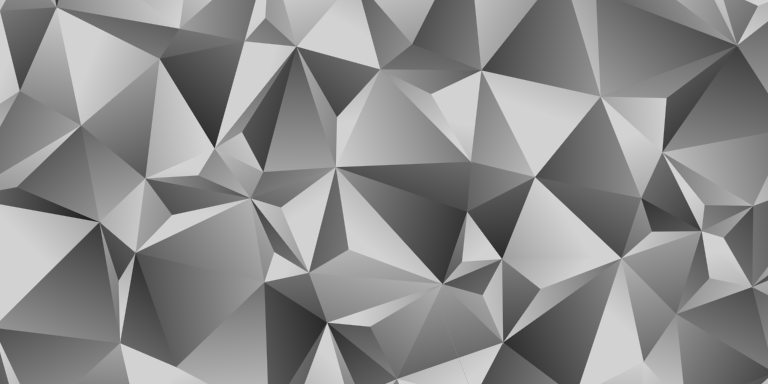
A Shadertoy shader for this background:

```glsl
// Low-poly backdrop: irregular grey triangles, each with a soft linear sheen.

const float CELLS_PER_HEIGHT = 4.6;
const float JITTER = 0.42;         // below 0.5 keeps every quad simple
const float GRID_ANGLE = 0.42;
const float SPLIT_CHANCE = 0.27;
const float SHEEN = 0.22;
const float DARKEST = 0.27;
const float LIGHTEST = 0.87;
const float TONE_CAP = 0.825;

vec2 hash22(vec2 p) {
    vec3 q = fract(vec3(p.xyx) * vec3(0.1031, 0.1030, 0.0973));
    q += dot(q, q.yzx + 33.33);
    return fract((q.xx + q.yz) * q.zy);
}

float cross2(vec2 a, vec2 b) {
    return a.x * b.y - a.y * b.x;
}

vec2 gridPoint(vec2 id) {
    return id + JITTER * (2.0 * hash22(id + 71.0) - 1.0);
}

// Signed distance to the line a-b, positive on its left
float edgeDistance(vec2 p, vec2 a, vec2 b) {
    return cross2(b - a, p - a) / max(length(b - a), 1e-4);
}

// Counter-clockwise triangle: returns (tone * coverage, coverage)
vec2 facet(vec2 p, vec2 a, vec2 b, vec2 c, float level, float turn, float pixel) {
    float inside = min(edgeDistance(p, a, b),
                   min(edgeDistance(p, b, c), edgeDistance(p, c, a)));
    float coverage = clamp(inside / pixel + 0.5, 0.0, 1.0);
    float angle = 6.2832 * turn;
    float slope = dot(p - (a + b + c) / 3.0, vec2(cos(angle), sin(angle)));
    float tone = min(mix(DARKEST, LIGHTEST, level) + SHEEN * slope, TONE_CAP);
    return vec2(tone * coverage, coverage);
}

// A triangle that is sometimes divided in three around an inner point
vec2 facetGroup(vec2 p, vec2 a, vec2 b, vec2 c, vec2 id, float half_, float pixel) {
    vec2 seed = id * 2.0 + vec2(half_ * 37.0, half_ * 11.0);
    vec2 rnd = hash22(seed + 205.0);
    vec2 choice = hash22(seed + 419.0);
    // Evenly spread levels, loosened by a random shift
    float level = fract(dot(id, vec2(0.7549, 0.5698)) + 0.43 * half_ + 0.4 * rnd.x);
    if (choice.x > SPLIT_CHANCE) return facet(p, a, b, c, level, rnd.y, pixel);

    vec2 mid = mix((a + b + c) / 3.0, a, 0.45 * choice.y);
    return facet(p, a, b, mid, level, rnd.y, pixel)
         + facet(p, b, c, mid, fract(level + 0.23), fract(rnd.y + 0.37), pixel)
         + facet(p, c, a, mid, fract(level + 0.61), fract(rnd.y + 0.71), pixel);
}

// A jittered quad cut along its shorter valid diagonal
vec2 quad(vec2 p, vec2 id, float pixel) {
    vec2 a = gridPoint(id);
    vec2 b = gridPoint(id + vec2(1.0, 0.0));
    vec2 c = gridPoint(id + vec2(1.0, 1.0));
    vec2 d = gridPoint(id + vec2(0.0, 1.0));
    bool validAC = cross2(b - a, c - a) > 0.0 && cross2(c - a, d - a) > 0.0;
    bool validBD = cross2(b - a, d - a) > 0.0 && cross2(c - b, d - b) > 0.0;
    if (validAC && (!validBD || distance(a, c) < distance(b, d))) {
        return facetGroup(p, a, b, c, id, 0.0, pixel)
             + facetGroup(p, a, c, d, id, 1.0, pixel);
    }
    return facetGroup(p, a, b, d, id, 0.0, pixel)
         + facetGroup(p, b, c, d, id, 1.0, pixel);
}

void mainImage(out vec4 fragColor, in vec2 fragCoord) {
    // Turned grid space, so that rows do not follow the canvas edges
    float co = cos(GRID_ANGLE);
    float si = sin(GRID_ANGLE);
    vec2 p = mat2(co, si, -si, co) * (fragCoord / iResolution.y * CELLS_PER_HEIGHT) + 20.0;
    float pixel = 1.2 * CELLS_PER_HEIGHT / iResolution.y;

    // Coverage-weighted blend of the quads that can reach this point
    vec2 sum = vec2(0.0);
    for (int y = -1; y <= 1; y++) {
        for (int x = -1; x <= 1; x++) {
            sum += quad(p, floor(p) + vec2(x, y), pixel);
        }
    }
    fragColor = vec4(vec3(sum.x / max(sum.y, 1e-3)), 1.0);
}
```
